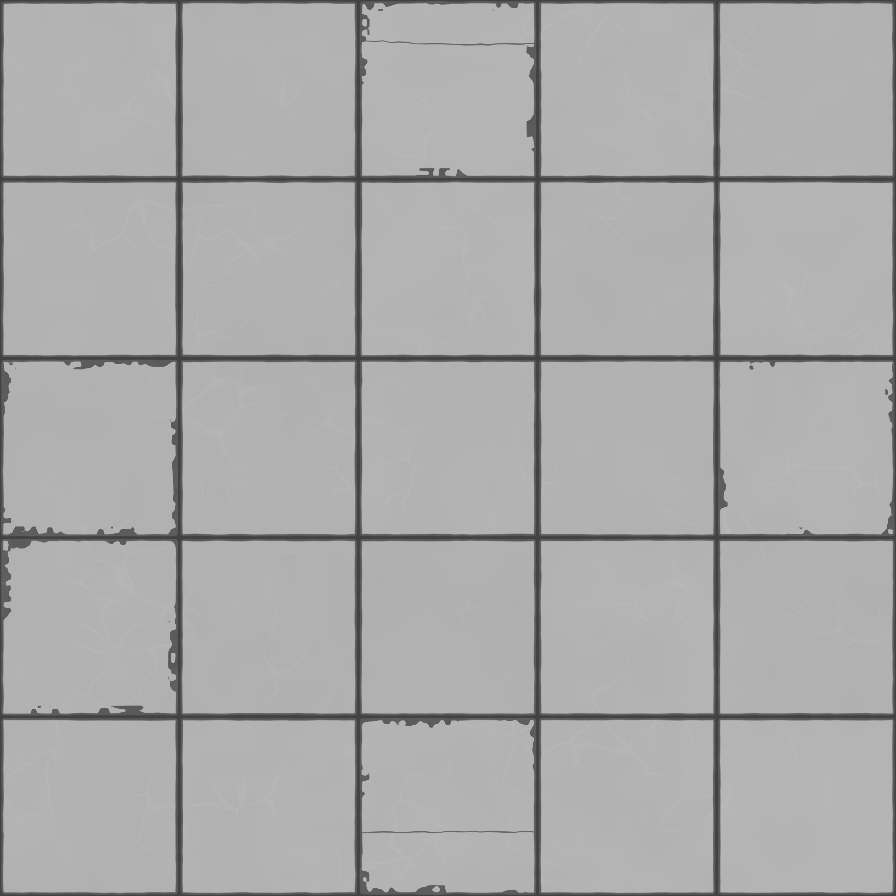
This texture is drawn by a WebGL 2 fragment shader. Its source:

```glsl
#version 300 es
precision highp float;
// Square grey tiles in dark grooves, with chipped rims, two hairline cracks and faint veins.

#define TILES 5.0
#define CORE_HALF 0.0078
#define GROOVE_HALF 0.019
#define CORNER_RADIUS 0.025
#define RIM_WOBBLE 0.007
#define CHIP_DEPTH 0.042
#define CRACK_HALF 0.0035
#define VEIN_STRENGTH 0.014
#define CLOUD_STRENGTH 0.016

uniform vec2 u_resolution;
out vec4 fragColor;

const vec3 TILE_GREY = vec3(0.70);
const vec3 RIM_GREY = vec3(0.36);
const vec3 CORE_GREY = vec3(0.26);

vec2 hash2(vec2 p) {
    vec3 q = fract(p.xyx * vec3(0.1031, 0.1030, 0.0973));
    q += dot(q, q.yzx + 33.33);
    return fract((q.xx + q.yz) * q.zy);
}

// Value noise that wraps after a whole number of cells
float noise(vec2 uv, float period) {
    vec2 p = uv * period;
    vec2 cell = floor(p);
    vec2 f = p - cell;
    f = f * f * (3.0 - 2.0 * f);
    vec2 a = mod(cell, period);
    vec2 b = mod(cell + 1.0, period);
    return mix(mix(hash2(a).x, hash2(vec2(b.x, a.y)).x, f.x),
               mix(hash2(vec2(a.x, b.y)).x, hash2(b).x, f.x), f.y);
}

// Wrapping cellular noise: gap between the two nearest points, zero on cell borders
float cellGap(vec2 uv, float period) {
    vec2 p = uv * period;
    vec2 cell = floor(p);
    float nearest = 4.0;
    float second = 4.0;
    for (int y = -1; y <= 1; y++) {
        for (int x = -1; x <= 1; x++) {
            vec2 neighbour = cell + vec2(x, y);
            float d = length(neighbour + hash2(mod(neighbour, period)) - p);
            second = min(second, max(nearest, d));
            nearest = min(nearest, d);
        }
    }
    return second - nearest;
}

// Distance inwards from the border of a unit tile with rounded corners
float tileInset(vec2 local) {
    vec2 q = abs(local - 0.5) - 0.5 + CORNER_RADIUS;
    return CORNER_RADIUS - length(max(q, 0.0)) - min(max(q.x, q.y), 0.0);
}

void main() {
    vec2 uv = gl_FragCoord.xy / u_resolution;
    vec2 local = fract(uv * TILES);
    vec2 tile = mod(floor(uv * TILES), TILES);
    float px = TILES / min(u_resolution.x, u_resolution.y);

    // Worn tiles: the middle of each side, plus one by the left edge
    vec2 fromCentre = abs(tile - 2.0);
    bool midSide = fromCentre.x + fromCentre.y == 2.0 && fromCentre.x != 1.0;
    bool chipped = midSide || tile == vec2(0.0, 1.0);
    bool cracked = midSide && fromCentre.x == 0.0;

    // Face: tone per tile, soft clouds and broken pale veins
    float clouds = 0.6 * noise(uv, 15.0) + 0.4 * noise(uv, 40.0) - 0.5;
    vec2 warp = vec2(noise(uv, 35.0), noise(uv + 0.37, 35.0)) - 0.5;
    float gap = cellGap(uv + 0.025 * warp, 19.0);
    float veins = (1.0 - smoothstep(0.0, 0.07, gap)) * smoothstep(0.5, 0.8, noise(uv + 0.61, 14.0));
    float tone = 0.012 * (hash2(tile + 7.0).x - 0.5);
    vec3 color = TILE_GREY + tone + CLOUD_STRENGTH * clouds + VEIN_STRENGTH * veins;

    // Hairline cracks across the cracked tiles
    if (cracked) {
        float sag = 0.06 * (local.x - 0.65) * (local.x - 0.65);
        float level = tile.y > 2.0 ? 0.752 + sag : 0.358 - 0.2 * sag;
        level += 0.008 * (noise(uv, 110.0) - 0.5);
        float reach = CRACK_HALF * (0.6 + 0.8 * noise(uv, 90.0));
        float crack = 1.0 - smoothstep(reach - 0.5 * px, reach + 0.5 * px, abs(local.y - level));
        color = mix(color, RIM_GREY, 0.9 * crack);
    }

    // Uneven rim, eaten away in patches on chipped tiles
    float inset = tileInset(local);
    float wobble = 0.6 * noise(uv, 45.0) + 0.4 * noise(uv, 120.0) - 0.5;
    float rim = inset + RIM_WOBBLE * wobble;
    if (chipped) {
        float patches = smoothstep(0.5, 0.68, noise(uv + 0.23, 25.0));
        float ragged = smoothstep(0.25, 0.75, noise(uv, 160.0));
        rim -= CHIP_DEPTH * patches * ragged;
    }
    float soft = max(0.5 * px, 0.004);
    color = mix(RIM_GREY + 0.05 * wobble, color, smoothstep(GROOVE_HALF - soft, GROOVE_HALF + soft, rim));

    // Dark core of the groove
    float core = inset + 0.4 * RIM_WOBBLE * wobble;
    color = mix(CORE_GREY, color, smoothstep(CORE_HALF - 0.5 * px, CORE_HALF + 0.5 * px, core));

    fragColor = vec4(color, 1.0);
}
```
